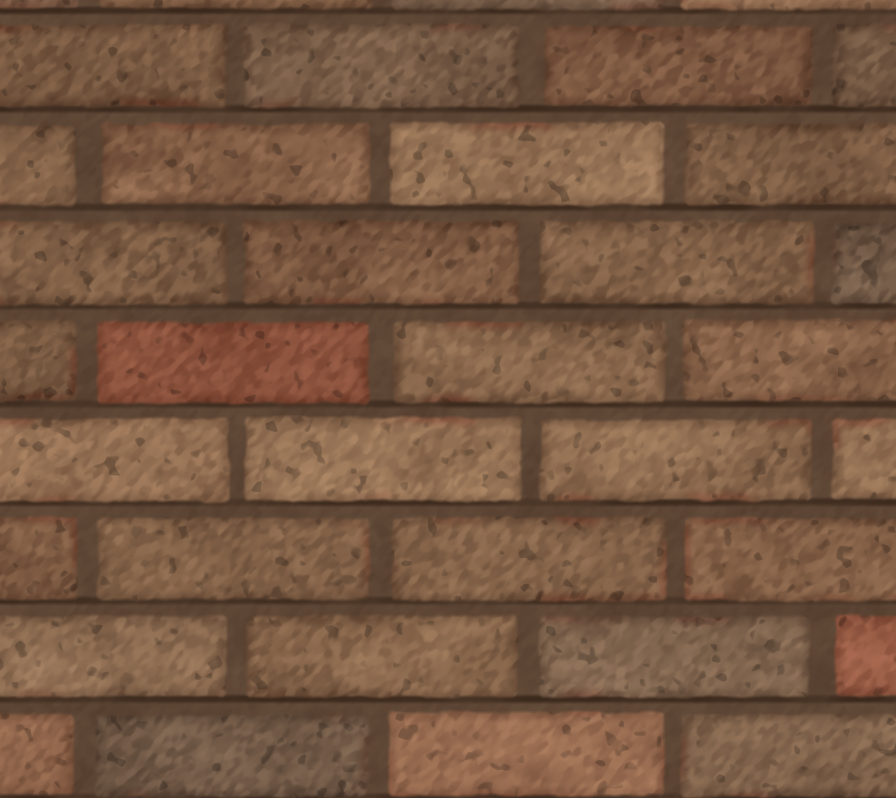
Write a Shadertoy shader that draws this texture.

```glsl
const vec2 PITCH = vec2(0.327, 0.1098);       // brick plus joint, canvas width = 1
const vec2 HALF_BRICK = vec2(0.1515, 0.0452);
const vec2 WALL_SHIFT = vec2(0.0977, -0.0069);
const float ROW_STAGGER = 0.51;
const float CORNER_RADIUS = 0.005;
const float EDGE_SOFTNESS = 0.0028;

const vec3 BRICK_DARK = vec3(0.37, 0.26, 0.185);
const vec3 BRICK_LIGHT = vec3(0.64, 0.495, 0.37);
const vec3 RED_DARK = vec3(0.43, 0.23, 0.16);
const vec3 RED_LIGHT = vec3(0.67, 0.42, 0.32);
const vec3 MORTAR_DARK = vec3(0.30, 0.215, 0.155);
const vec3 MORTAR_LIGHT = vec3(0.40, 0.305, 0.235);
const vec3 SHADOW = vec3(0.20, 0.135, 0.09);

float hash(vec2 p, float seed) {
    return fract(sin(dot(p, vec2(127.1, 311.7)) + seed * 74.7) * 4375.85);
}

// Soft cellular noise: random values blended around scattered points
float cellNoise(vec2 p, float seed) {
    vec2 base = floor(p);
    float total = 0.0, weightSum = 0.0;
    for (int y = -1; y <= 1; y++) {
        for (int x = -1; x <= 1; x++) {
            vec2 cell = base + vec2(x, y);
            vec2 site = cell + vec2(hash(cell, seed), hash(cell, seed + 1.0));
            vec2 away = p - site;
            float weight = exp(-5.0 * dot(away, away));
            total += weight * hash(cell, seed + 2.0);
            weightSum += weight;
        }
    }
    return total / weightSum;
}

float waves(vec2 p) {
    return sin(p.x + 2.0 * sin(p.y * 0.7)) * 0.5
         + sin(p.x * 2.3 - p.y * 1.7) * 0.3
         + sin(p.x * 4.1 + p.y * 3.7) * 0.2;
}

float roundedBox(vec2 p, vec2 halfSize, float radius) {
    vec2 q = abs(p) - halfSize + radius;
    return length(max(q, 0.0)) + min(max(q.x, q.y), 0.0) - radius;
}

// Running bond: brick index in id, offset from the brick centre in local
void layBricks(vec2 p, out vec2 id, out vec2 local) {
    vec2 grid = (p - WALL_SHIFT) / PITCH;
    grid.x -= ROW_STAGGER * mod(floor(grid.y), 2.0);
    id = floor(grid);
    local = (fract(grid) - 0.5) * PITCH;
}

// Distance to the worn outline of one brick
float brickDistance(vec2 p, vec2 local, vec2 id) {
    vec2 shift = (vec2(hash(id, 3.0), hash(id, 4.0)) - 0.5) * vec2(0.006, 0.003);
    vec2 halfSize = HALF_BRICK + (hash(id, 5.0) - 0.5) * vec2(0.005, 0.003);
    float wear = 0.0009 * waves(p * 95.0) + 0.003 * (cellNoise(p * 45.0, 6.0) - 0.5);
    return roundedBox(local - shift, halfSize, CORNER_RADIUS) + wear;
}

vec3 brickColor(vec2 p, vec2 id, float depth, float grain) {
    float blotch = cellNoise(p * vec2(13.0, 22.0), 11.0);
    float rim = 1.0 - smoothstep(0.0, 0.014, depth);
    float tone = 0.57 + 0.50 * (hash(id, 8.0) - 0.5) + 0.48 * (grain - 0.5)
               + 0.32 * (blotch - 0.5) - 0.28 * rim;

    // Sparse red bricks, plus reddish burns along some rims
    float isRed = 1.0 - step(0.5, abs(mod(3.0 * id.x + 2.0 * id.y, 23.0) - 8.0));
    float burn = rim * smoothstep(0.62, 0.85, cellNoise(p * 17.0, 14.0)) * 0.6;
    float rosy = 0.35 * smoothstep(0.55, 1.0, hash(id, 9.0));
    float red = max(isRed, max(burn, rosy));

    vec3 color = mix(mix(BRICK_DARK, BRICK_LIGHT, tone), mix(RED_DARK, RED_LIGHT, tone), red);
    float gray = 0.35 * smoothstep(0.7, 1.0, hash(id, 10.0)) * (1.0 - isRed);
    color = mix(color, vec3(dot(color, vec3(0.34))) * vec3(1.08, 0.98, 0.88), gray);

    // Dark pits
    float pits = smoothstep(0.78, 0.95, cellNoise(p * 105.0, 17.0));
    return color * (1.0 - 0.22 * pits);
}

vec3 mortarColor(vec2 p, vec2 local, float grain) {
    float patches = cellNoise(p * vec2(18.0, 30.0), 20.0);
    vec3 color = mix(MORTAR_DARK, MORTAR_LIGHT, 0.25 + 0.4 * patches + 0.35 * grain);

    // Uneven shade under the lower brick edge
    float under = 1.0 - smoothstep(0.001, 0.007, abs(local.y + HALF_BRICK.y + 0.002));
    return mix(color, SHADOW, under * (0.3 + 0.6 * patches));
}

void mainImage(out vec4 fragColor, in vec2 fragCoord) {
    vec2 p = fragCoord / iResolution.x;
    vec2 id, local;
    layBricks(p, id, local);

    // Fine grain drawn out along a rising diagonal
    vec2 slanted = vec2(p.x + p.y, p.y - p.x) * 0.707;
    float grain = cellNoise(slanted * vec2(95.0, 170.0), 23.0);

    float dist = brickDistance(p, local, id);
    float cover = 1.0 - smoothstep(-EDGE_SOFTNESS, EDGE_SOFTNESS, dist);
    vec3 color = mix(mortarColor(p, local, grain), brickColor(p, id, -dist, grain), cover);
    fragColor = vec4(color, 1.0);
}
```
